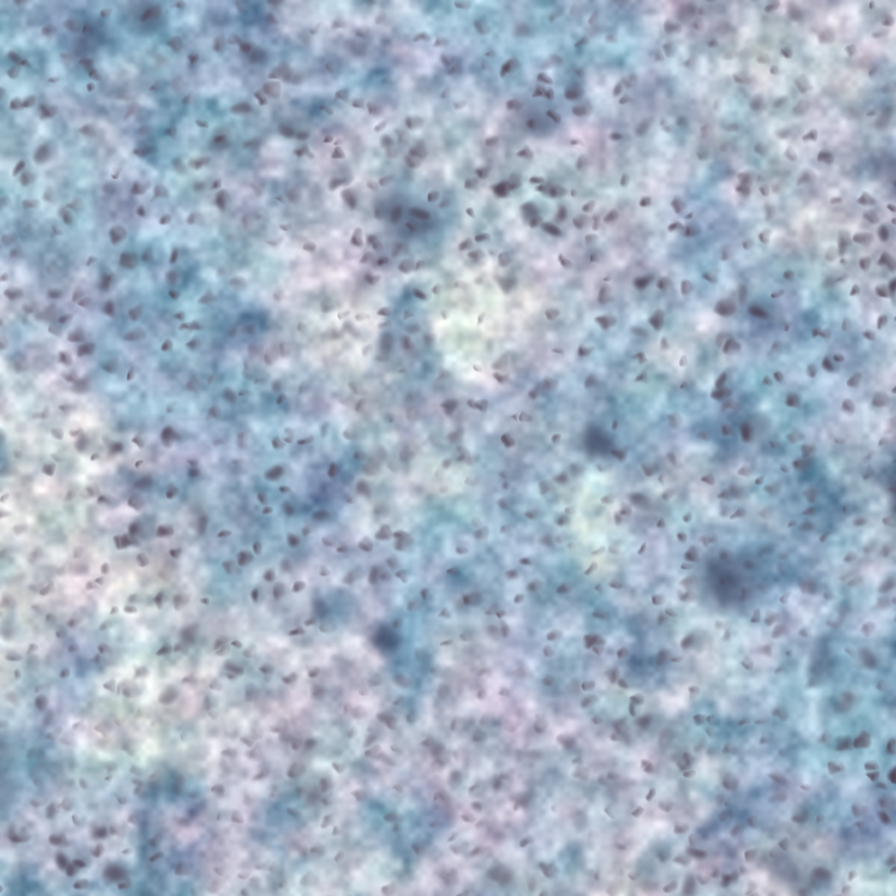
Give the GLSL for this texture, as a three.js fragment shader.

```glsl
varying vec2 vUv;

float hash(vec2 p) {
  vec3 q = fract(vec3(p.xyx) * 0.1031);
  q += dot(q, q.yzx + 33.33);
  return fract((q.x + q.y) * q.z);
}

float noise(vec2 p) {
  vec2 i = floor(p), f = fract(p);
  f = f * f * (3.0 - 2.0 * f);
  return mix(mix(hash(i), hash(i + vec2(1.0, 0.0)), f.x),
             mix(hash(i + vec2(0.0, 1.0)), hash(i + 1.0), f.x), f.y);
}

float fbm(vec2 p) {
  float sum = 0.0, amp = 0.53;
  for (int i = 0; i < 4; i++) {
    sum += amp * noise(p);
    p = mat2(1.6, 1.2, -1.2, 1.6) * p + 17.3;
    amp *= 0.5;
  }
  return sum;
}

// Scattered shrubs: x is the soft crown, y the shaded side at lower left
vec2 shrubs(vec2 p, float scale, float density, float seed) {
  vec2 q = p * scale + seed, cover = vec2(0.0);
  q += 0.35 * (vec2(noise(q * 2.3), noise(q * 2.3 + 41.0)) - 0.5);
  for (int j = -1; j <= 1; j++) {
    for (int i = -1; i <= 1; i++) {
      vec2 cell = floor(q) + vec2(i, j);
      float present = step(hash(cell + 5.7), density);
      float strength = present * mix(0.45, 1.0, hash(cell + 23.1));
      float radius = mix(0.24, 0.46, hash(cell + 61.9));
      vec2 d = q - cell - vec2(hash(cell + 11.3), hash(cell + 37.7));
      float crown = 1.0 - smoothstep(0.35, 1.25, length(d) / radius);
      vec2 shadeOffset = d / radius + vec2(0.45, 0.15);
      float shade = 1.0 - smoothstep(0.1, 0.85, length(shadeOffset));
      cover = max(cover, strength * vec2(crown, shade));
    }
  }
  return cover;
}

void main() {
  vec2 p = vUv + 3.0;

  // Blue-grey ground with pinkish clearings
  float clearing = fbm(p * 5.0);
  vec3 color = mix(vec3(0.60, 0.71, 0.80), vec3(0.73, 0.75, 0.81),
                   smoothstep(0.32, 0.66, clearing));

  // Bright cream soil, speckled
  float soil = smoothstep(0.56, 0.78, fbm(p * 4.0 + 29.0));
  color = mix(color, vec3(0.87, 0.88, 0.86), soil * (0.5 + 0.5 * noise(p * 75.0)));

  // Soft blue thickets
  float thicket = smoothstep(0.50, 0.76, fbm(p * 11.0 + 53.0)) * (1.0 - 0.6 * soil);
  color = mix(color, vec3(0.42, 0.55, 0.67), 0.75 * thicket);

  // Mottling in brightness and hue
  float mottle = 0.24 * (noise(p * 42.0) - 0.5) + 0.17 * (noise(p * 88.0 + 7.0) - 0.5)
               + 0.09 * (noise(p * 150.0 + 3.0) - 0.5);
  color += mottle * vec3(1.0, 0.95, 0.88);
  color += vec3(0.09, -0.01, 0.01) * (noise(p * 33.0 + 19.0) - 0.5);
  color += vec3(-0.02, 0.04, 0.0) * (noise(p * 14.0 + 71.0) - 0.5);

  // Large blue crowns with dark shaded sides
  vec2 large = shrubs(p, 8.0, 0.16, 13.0);
  color = mix(color, vec3(0.40, 0.57, 0.69) + 0.6 * mottle, 0.8 * large.x);
  color = mix(color, vec3(0.20, 0.21, 0.32), 0.75 * large.y);

  // Medium and small dark shrubs, denser in the thickets
  float growth = 0.5 + 0.5 * smoothstep(0.3, 0.6, fbm(p * 7.0 + 83.0));
  growth *= 1.0 - 0.5 * soil;
  vec2 medium = shrubs(p, 24.0, 0.34, 37.0) * growth;
  color = mix(color, vec3(0.44, 0.52, 0.60), 0.55 * medium.x);
  color = mix(color, vec3(0.27, 0.21, 0.29), 0.75 * medium.y);
  vec2 small = shrubs(p, 43.0, 0.42, 59.0) * growth;
  color = mix(color, vec3(0.38, 0.36, 0.43), 0.6 * small.x);
  color = mix(color, vec3(0.26, 0.17, 0.24), 0.45 * small.y);

  gl_FragColor = vec4(clamp(color, 0.0, 1.0), 1.0);
}
```
